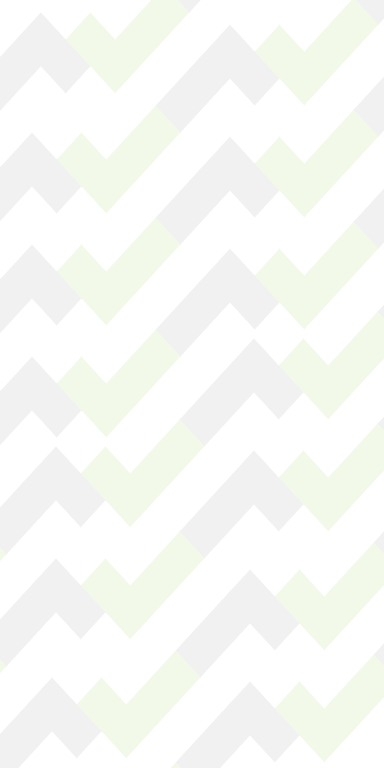
A Shadertoy shader for this pattern:

```glsl
// Pale zigzag chains: grey bent ribbons linked to green ones turned half a turn.
// Each ribbon is an L of two boxes in sheared diagonal axes, one arm width per unit;
// chains are stacked down the canvas, and a few of them slip along the diagonal.

// Signed distance to an axis-aligned box spanning lo..hi
float boxDistance(vec2 p, vec2 lo, vec2 hi) {
    vec2 d = max(lo - p, p - hi);
    return length(max(d, 0.0)) + min(max(d.x, d.y), 0.0);
}

// Coverage of the L ribbon: long arm 3 x 1, short arm 1 x 2
float ribbon(vec2 p, float pixel) {
    float longArm = boxDistance(p, vec2(0.0), vec2(3.0, 1.0));
    float shortArm = boxDistance(p, vec2(0.0), vec2(1.0, 2.0));
    return clamp(0.5 - min(longArm, shortArm) / pixel, 0.0, 1.0);
}

// Peak of the first grey ribbon in a chain, with the slips between chains
vec2 chainStart(float row) {
    vec2 start = vec2(0.646, 0.38 + 2.0756 * row);
    start += vec2(0.18, -0.15) * step(row, 0.5);
    start += vec2(0.485, -0.41) * step(3.5, row);
    start += vec2(-0.08, 0.13) * step(5.5, row);
    return start;
}

void mainImage(out vec4 fragColor, in vec2 fragCoord) {
    // Canvas size in arm widths, y running down from the top
    vec2 canvas = vec2(7.758, 14.233);
    vec2 uv = fragCoord / iResolution.xy;
    vec2 p = vec2(uv.x, 1.0 - uv.y) * canvas;
    float pixel = length(canvas / iResolution.xy);

    float grey = 0.0;
    float green = 0.0;
    for (int row = 0; row < 8; row++) {
        vec2 q = p - chainStart(float(row));
        vec2 diagonal = vec2(q.y - q.x, q.y + q.x);
        for (int link = -1; link <= 2; link++) {
            vec2 local = diagonal - float(link) * vec2(-6.0, 2.0);
            grey += ribbon(local, pixel);
            green += ribbon(vec2(0.0, 3.0) - local, pixel);
        }
    }

    // Summed coverage keeps the shared edges free of seams
    vec3 color = vec3(1.0);
    color += grey * (vec3(0.945) - 1.0);
    color += green * (vec3(0.953, 0.978, 0.912) - 1.0);
    fragColor = vec4(color, 1.0);
}
```
